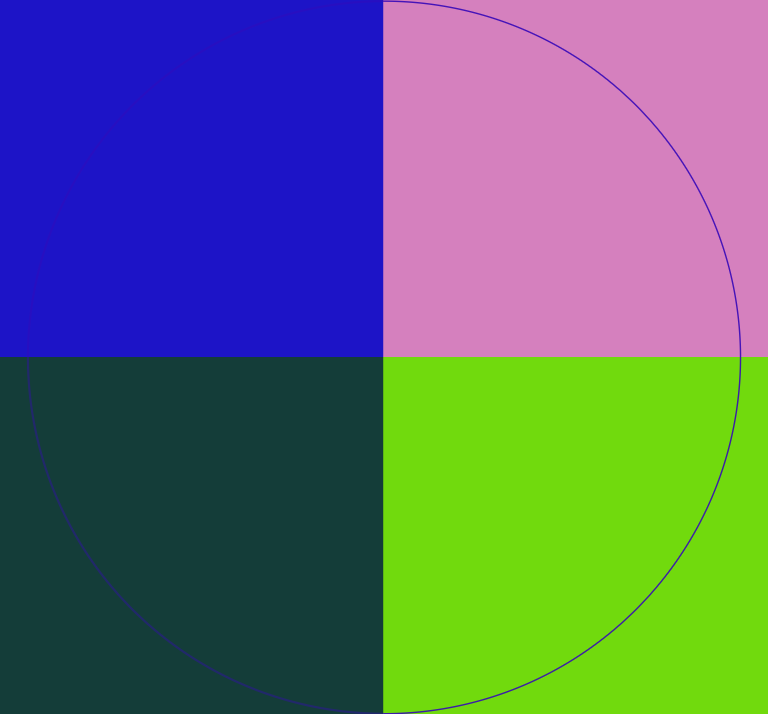
Give the GLSL for this background, as a Shadertoy shader.

```glsl
// Four flat colour quadrants with a thin violet ring spanning the canvas height.
// Quadrants are blended by two antialiased steps; the ring is a circle distance
// function, drawn crisp on the right half and fainter and softer on the left.

const vec3 BLUE   = vec3(0.115, 0.080, 0.780);
const vec3 PINK   = vec3(0.835, 0.500, 0.745);
const vec3 GREEN  = vec3(0.445, 0.855, 0.050);
const vec3 TEAL   = vec3(0.078, 0.240, 0.222);
const vec3 VIOLET = vec3(0.210, 0.030, 0.720);

const vec2  SPLIT       = vec2(0.499, 0.500);   // quadrant corner, fraction of canvas
const vec2  RING_CENTER = vec2(0.5003, 0.4994); // fraction of canvas
const float RING_RADIUS = 0.499;                // lengths in canvas heights
const vec2  RING_WIDTH  = vec2(0.0030, 0.0020); // left half, right half
const vec2  RING_ALPHA  = vec2(0.40, 0.90);     // left half, right half

// Coverage of a pixel on the positive side of an edge
float coverage(float signedDist, float pixel) {
    return clamp(signedDist / pixel + 0.5, 0.0, 1.0);
}

// Coverage of a thin line around zero distance
float lineCoverage(float dist, float width, float pixel) {
    return coverage(dist + 0.5 * width, pixel) - coverage(dist - 0.5 * width, pixel);
}

void mainImage(out vec4 fragColor, in vec2 fragCoord) {
    float pixel = 1.0 / iResolution.y;
    vec2 canvas = iResolution.xy * pixel;
    vec2 pos = fragCoord * pixel;

    // Quadrants
    vec2 fromSplit = pos - SPLIT * canvas;
    float right = coverage(fromSplit.x, pixel);
    float upper = coverage(fromSplit.y, pixel);
    vec3 color = mix(mix(TEAL, GREEN, right), mix(BLUE, PINK, right), upper);

    // Ring
    float ringDist = length(pos - RING_CENTER * canvas) - RING_RADIUS;
    float width = mix(RING_WIDTH.x, RING_WIDTH.y, right);
    float alpha = mix(RING_ALPHA.x, RING_ALPHA.y, right);
    color = mix(color, VIOLET, alpha * lineCoverage(ringDist, width, pixel));

    fragColor = vec4(color, 1.0);
}
```
